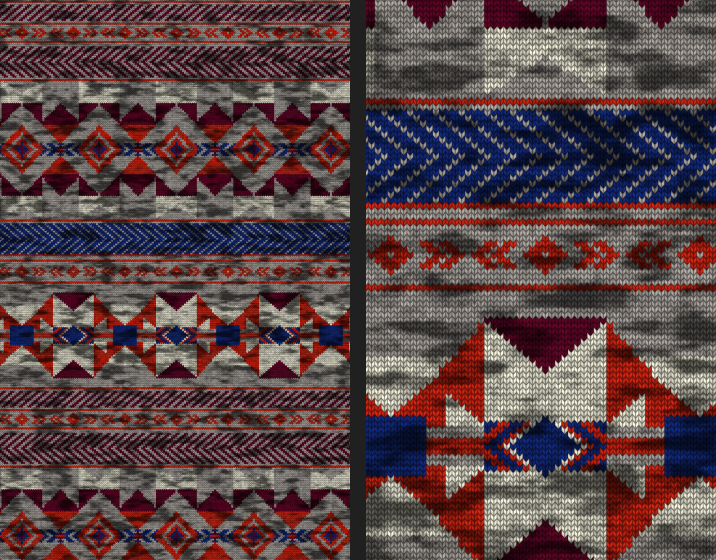
Left, the full canvas; right, a detail of the centre.
Write a Shadertoy shader that draws this pattern.

```glsl
// Heathered knit fabric with repeating bands of geometric colourwork.

const vec3 GRAY = vec3(0.57, 0.55, 0.53);
const vec3 CREAM = vec3(0.80, 0.79, 0.72);
const vec3 RED = vec3(0.70, 0.12, 0.06);
const vec3 WINE = vec3(0.33, 0.02, 0.13);
const vec3 BLUE = vec3(0.06, 0.14, 0.42);

float hash(vec2 p) {
    p = fract(p * vec2(0.1031, 0.1137));
    p += dot(p, p.yx + 33.33);
    return fract((p.x + p.y) * p.x * 17.3);
}

float noise(vec2 p) {
    vec2 i = floor(p), f = fract(p);
    f = f * f * (3.0 - 2.0 * f);
    return mix(mix(hash(i), hash(i + vec2(1, 0)), f.x),
               mix(hash(i + vec2(0, 1)), hash(i + vec2(1, 1)), f.x), f.y);
}

float fbm(vec2 p) {
    float sum = 0.0, amp = 0.5;
    for (int i = 0; i < 4; i++) {
        sum += amp * noise(p);
        p = p * 2.03 + 17.7;
        amp *= 0.5;
    }
    return sum;
}

// Distance in stitches to the nearest motif centre
float mirrored(float col, float period) {
    return abs(mod(col + 0.5 * period, period) - 0.5 * period);
}

// Mountains and ringed diamonds, 36 stitches wide
vec3 diamondBand(float col, float b) {
    float a = mirrored(col, 36.0), d = 18.0 - a;
    float q = b + 1.25 * a;
    vec3 c = GRAY;
    if (a <= 9.0) {
        if (b > 25.5 && b < 31.0 + 0.75 * a) c = CREAM;
        if (b <= 25.5 && b > 25.0 - 1.2 * a && b > 13.5) c = WINE;
    } else {
        if (b > 13.5 && b < 25.5 - 1.2 * d) c = WINE;
        if (b <= 13.5 && b > 3.0 + 1.2 * d) c = RED;
    }
    if (q < 13.5) c = q > 9.0 ? RED : q > 6.5 ? GRAY : q > 4.0 ? RED : q > 2.0 ? BLUE : WINE;
    else if (b < 4.0 && mod(a + b, 5.0) < 3.0) c = BLUE;
    if (d + b < 3.0) c = b < 1.0 ? RED : WINE;
    return c;
}

// Eight-rayed stars joined by square blocks, 48 stitches wide
vec3 starBand(float col, float b) {
    float a = mirrored(col, 48.0), d = 24.0 - a;
    vec3 c = GRAY;
    if (a <= 9.0) {
        c = b > 13.0 + 1.1 * a ? WINE : CREAM;
        if (b < 5.0 && a + b > 6.5) c = mod(a + b, 4.0) < 2.0 ? BLUE : RED;
        if (a + b < 5.5) c = BLUE;
    } else {
        if (b < 17.0) c = CREAM;
        if (d <= 9.0 && b < 5.0 + 1.1 * d) c = RED;
        if (a - 9.0 < (23.5 - b) * 0.75) c = RED;
        if (d > 8.0 && b > 3.0 && b < 3.0 + 1.1 * (a - 9.0)) c = CREAM;
        if (b < 3.5) c = b > 1.5 ? GRAY : RED;
        if (d < 5.5 && b < 5.5) c = BLUE;
    }
    return c;
}

// Small diamonds and paired arrows, 24 stitches wide
vec3 arrowBand(float col, float b) {
    float a = mirrored(col, 24.0), s = a + b;
    bool diamond = s > 0.5 && s < 3.5;
    bool arrow = b < 2.5 && (abs(s - 7.5) < 1.0 || abs(s - 10.5) < 1.0);
    return diamond || arrow ? RED : GRAY;
}

// Yarn colour of one stitch; the bands repeat every 212 rows
vec3 yarn(float col, float row) {
    float k = mod(row + 38.0, 212.0) - 38.0;
    if (k == -38.0 || k == 39.0 || k == 58.0 || k == 61.0 || k == 73.0) return RED;
    if (k == 131.0 || k == 143.0 || k == 153.0) return RED;
    if (k < 39.0) return diamondBand(col, abs(k));
    if (abs(k - 49.0) < 8.5) return mod(col + abs(k - 49.0), 4.0) < 2.5 ? BLUE : GRAY;
    if (abs(k - 67.0) < 4.0) return arrowBand(col, abs(k - 67.0));
    if (abs(k - 102.0) < 23.5) return starBand(col, abs(k - 102.0));
    if (abs(k - 137.0) < 4.5) return mod(col + k, 4.0) < 2.0 ? WINE : GRAY;
    if (abs(k - 148.0) < 4.0) return arrowBand(col, abs(k - 148.0));
    if (abs(k - 164.0) < 8.5) return mod(col - abs(k - 164.0), 4.0) < 2.0 ? WINE : GRAY;
    return GRAY;
}

// V-shaped stitches with dark seams and mottled fibre
vec3 knit(vec2 p) {
    float x = (p.x - 242.0) / 2.944 + 0.5;
    float col = floor(x), side = abs(fract(x) - 0.5);
    float y = (p.y - 205.0) / 2.5 + 1.3 * side + 0.17;
    float row = floor(y), v = abs(fract(y) - 0.5);
    float seam = smoothstep(0.5, 0.2, v) * smoothstep(0.0, 0.14, side) * smoothstep(0.5, 0.4, side);
    float heather = smoothstep(0.24, 0.58, fbm(p * vec2(0.055, 0.17)));
    float fleck = 0.88 + 0.24 * hash(vec2(col, row) + 400.0);
    return yarn(col, row) * mix(0.52, 1.08, seam) * mix(0.4, 1.04, heather) * fleck;
}

void mainImage(out vec4 fragColor, in vec2 fragCoord) {
    // Sixteen samples per pixel keep the stitch edges smooth
    vec3 sum = vec3(0.0);
    for (int i = 0; i < 16; i++) {
        vec2 offset = (vec2(i % 4, i / 4) + 0.5) / 4.0 - 0.5;
        vec2 p = fragCoord + offset;
        sum += knit(vec2(p.x, iResolution.y - p.y) * 480.0 / iResolution.x);
    }
    fragColor = vec4(sum / 16.0, 1.0);
}
```
